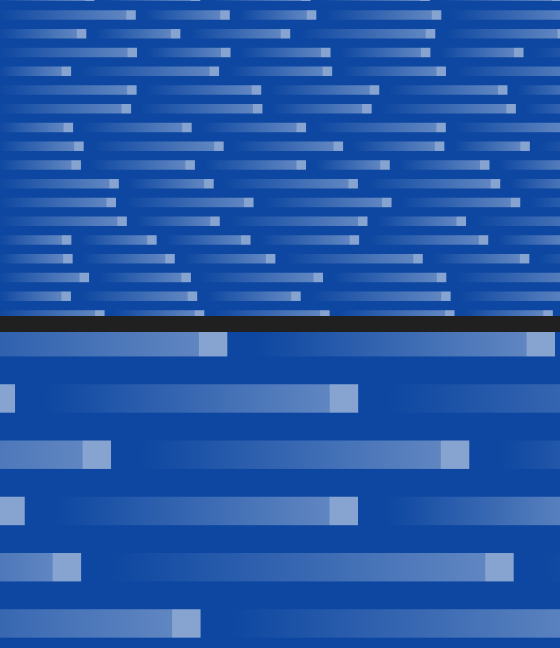
Top: the whole. Bottom: its middle third, enlarged.
Reproduce this pattern procedurally as a WebGL 1 fragment shader.

```glsl
precision highp float;
// Rows of horizontal streaks on flat blue: each tail fades in from the left
// and ends in a brighter square head. Every row is a walk of random-length
// steps from the left edge, one streak per step, in units of canvas height.

uniform vec2 u_resolution;

#define BASE_COLOR vec3(0.051, 0.278, 0.631)
#define ROW_PITCH 0.05933    // distance between rows
#define ROW_TOP 0.0178       // upper edge of the first full row cell
#define BAR_SIZE 0.0300      // streak thickness and head width
#define STEP_MIN 0.260       // shortest streak plus its gap
#define STEP_MAX 0.475       // longest streak plus its gap
#define ROW_START -0.036     // where every walk begins
#define TAIL_ALPHA 0.345     // white at the bright end of the tail
#define HEAD_ALPHA 0.505     // white in the square head
#define SEED 3.7

float hash(vec2 p) {
  vec3 q = fract(vec3(p.xyx) * 0.1031 + SEED * 0.137);
  q += dot(q, q.yzx + 33.33);
  return fract((q.x + q.y) * q.z);
}

// Smoothed coverage of the interval from lo to hi
float span(float lo, float hi, float x, float pixel) {
  return clamp((x - lo) / pixel + 0.5, 0.0, 1.0)
       * clamp((hi - x) / pixel + 0.5, 0.0, 1.0);
}

// White opacity along one row
float streaks(float x, float row, float pixel) {
  float alpha = 0.0;
  float start = ROW_START;
  for (int i = 0; i < 18; i++) {
    float stride = mix(STEP_MIN, STEP_MAX, hash(vec2(row + 11.0, float(i) + 5.0)));
    float finish = start + stride;
    float tailStart = start + BAR_SIZE;
    float headStart = finish - BAR_SIZE;
    float fade = clamp((x - tailStart) / (headStart - tailStart), 0.0, 1.0);
    alpha += TAIL_ALPHA * fade * span(tailStart, headStart, x, pixel);
    alpha += HEAD_ALPHA * span(headStart, finish, x, pixel);
    start = finish;
  }
  return alpha;
}

void main() {
  float pixel = 1.0 / u_resolution.y;
  vec2 pos = gl_FragCoord.xy * pixel;

  // Rows are counted downward from the top edge
  float depth = (1.0 - pos.y - ROW_TOP) / ROW_PITCH;
  float row = floor(depth);
  float offset = (fract(depth) - 0.5) * ROW_PITCH;
  float band = span(-0.5 * BAR_SIZE, 0.5 * BAR_SIZE, offset, pixel);

  float alpha = band * streaks(pos.x, row, pixel);
  gl_FragColor = vec4(mix(BASE_COLOR, vec3(1.0), alpha), 1.0);
}
```
